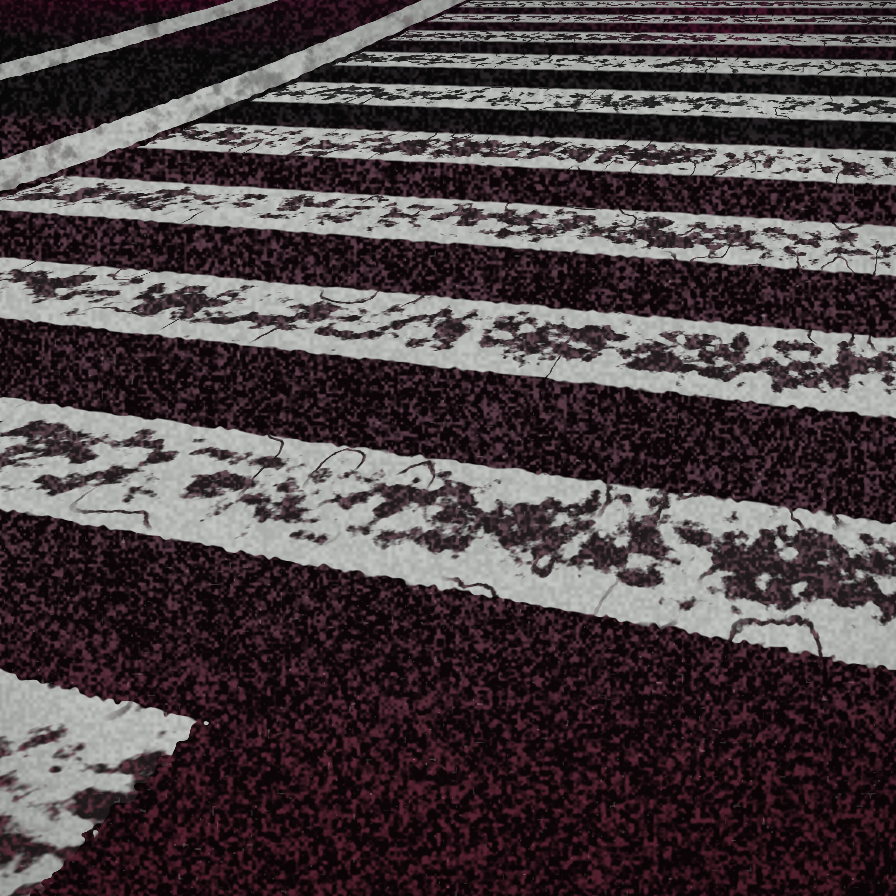
Reproduce this texture procedurally as a WebGL 1 fragment shader.

```glsl
precision highp float;

// Worn crosswalk in perspective: canvas points are projected onto ground
// coordinates (across, along), where bars repeat once per unit along.
// Layered noise adds asphalt grain, rubbed paint and cracks.

uniform vec2 u_resolution;

const float HORIZON = 0.1953;    // height of the horizon above the canvas top
const float BAR_RATE = 1.967;    // bars per unit of inverse depth
const float BAR_START = 2.0785;  // offset placing the first bar edge
const vec3 PAINT = vec3(0.72, 0.73, 0.72);
const vec3 TAR = vec3(0.045, 0.018, 0.028);
const vec3 STONE = vec3(0.35, 0.235, 0.28);
const vec3 RED_STONE = vec3(0.34, 0.13, 0.19);
const vec3 DAMP = vec3(0.055, 0.065, 0.065);
const vec3 MAGENTA = vec3(0.25, 0.025, 0.13);

float hash(vec2 p) {
  vec3 q = fract(vec3(p.xyx) * 0.1031);
  q += dot(q, q.yzx + 33.33);
  return fract((q.x + q.y) * q.z);
}

float noise(vec2 p) {
  vec2 i = floor(p);
  vec2 f = fract(p);
  f = f * f * (3.0 - 2.0 * f);
  return mix(mix(hash(i), hash(i + vec2(1.0, 0.0)), f.x),
             mix(hash(i + vec2(0.0, 1.0)), hash(i + 1.0), f.x), f.y);
}

float fbm(vec2 p) {
  float sum = 0.0;
  float amp = 0.5;
  for (int i = 0; i < 4; i++) {
    sum += amp * noise(p);
    p = mat2(1.6, 1.2, -1.2, 1.6) * p + 17.3;
    amp *= 0.55;
  }
  return sum / 1.01;
}

// Smooth coverage of the interval from lo to hi.
float band(float x, float lo, float hi, float w) {
  return smoothstep(lo - w, lo + w, x) * (1.0 - smoothstep(hi - w, hi + w, x));
}

// Grainy asphalt, redder near the viewer and damp further away.
vec3 asphalt(vec2 uv, float along) {
  float near = smoothstep(0.45, 0.05, uv.y);
  float grain = mix(noise(uv * 290.0), noise(uv * 190.0 + 40.0), 0.35 + 0.3 * near);
  float tone = smoothstep(0.33, 0.88, grain + 0.12 * (fbm(uv * 9.0) - 0.5));
  vec3 col = mix(TAR, mix(STONE, RED_STONE, near), tone);
  float fleck = smoothstep(0.88, 0.97, noise(uv * 210.0 + 91.0));
  col += fleck * 0.22 * noise(uv * 60.0);
  float far = smoothstep(3.8, 4.2, along);
  col = mix(col, DAMP * (0.5 + tone), far * 0.75);
  float glow = smoothstep(5.6, 7.0, along) * noise(uv * vec2(5.0, 45.0) + 3.0);
  return mix(col, MAGENTA * (0.5 + tone), glow * 0.8);
}

// Rubbed-off paint: strongest inside each bar, uneven along it.
float wear(vec2 ground, float inside) {
  float bar = floor(ground.y);
  float core = smoothstep(0.06, 0.38, inside) * smoothstep(1.0, 0.68, inside);
  float patches = noise(vec2(ground.x * 2.6 + bar * 3.7, ground.y * 2.5 + bar * 5.1));
  float chips = fbm(ground * vec2(30.0, 17.0));
  float limit = 0.80 - core * (0.22 + 0.21 * patches);
  return smoothstep(limit - 0.05, limit + 0.10, chips);
}

// Thin jagged cracks following contours of stretched noise.
float cracks(vec2 ground) {
  float jag = 0.16 * (fbm(ground * vec2(40.0, 18.0)) - 0.5);
  float ridge = abs(noise(ground * vec2(15.0, 4.5) + 8.0) + jag - 0.5);
  float gate = smoothstep(0.48, 0.68, noise(ground * vec2(7.0, 5.0) + 31.0));
  return (1.0 - smoothstep(0.012, 0.04, ridge)) * gate;
}

void main() {
  vec2 uv = gl_FragCoord.xy / u_resolution;
  float pixel = 1.0 / u_resolution.y;

  // Project onto the ground; the most distant bars pack closer.
  float slope = (1.0 - uv.y) / (1.0 + 0.3164 * uv.x);
  float depth = 1.0 / (slope + HORIZON);
  float across = (uv.x - 0.992) * depth;
  float along = BAR_RATE * depth - BAR_START;
  float distant = max(along - 5.0, 0.0);
  along += 0.12 * distant * distant;
  vec2 ground = vec2(across, along);
  float alongBlur = BAR_RATE * depth * depth * pixel * (1.0 + 0.24 * distant);
  float acrossBlur = depth * pixel;

  // Bars fill the upper half of each repeat, with a chipped outline.
  float ragged = 0.022 * (noise(uv * 130.0) - 0.5);
  float edge = 0.25 - abs(fract(along - 0.25) - 0.5);
  float bars = smoothstep(-alongBlur, alongBlur, edge + ragged);
  bars *= smoothstep(-acrossBlur, acrossBlur, across + 2.38 + ragged);
  float nearEnd = smoothstep(-acrossBlur, acrossBlur, -0.81 - across + ragged);
  bars *= mix(1.0, nearEnd, step(along, 0.25));

  // Two long lines run along the far side.
  float lines = band(across + ragged, -2.66, -2.42, acrossBlur);
  lines = max(lines, band(across + ragged, -3.73, -3.48, acrossBlur));

  float inside = clamp(fract(along) * 2.0 - 1.0, 0.0, 1.0);
  float loss = max(wear(ground, inside) * 0.88, cracks(ground) * 0.85);
  float lineLoss = 0.30 * smoothstep(0.45, 0.75, fbm(uv * 70.0));
  float cover = max(bars * (1.0 - loss), lines * (1.0 - lineLoss));

  // Paint keeps a slight grain and fades with distance.
  vec3 paint = PAINT * (0.91 + 0.16 * noise(uv * 230.0));
  paint *= 1.0 - 0.14 * smoothstep(4.0, 8.0, along);
  vec3 col = mix(asphalt(uv, along), paint, cover);
  col *= 1.0 - 0.22 * smoothstep(0.45, 0.85, length(uv - vec2(0.48, 0.55)));
  gl_FragColor = vec4(col, 1.0);
}
```
